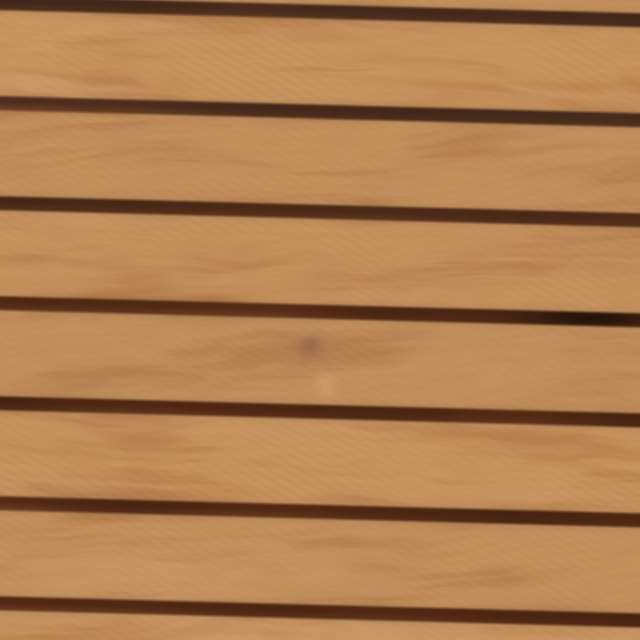
A Shadertoy shader for this texture:

```glsl
const float PITCH = 0.1563;      // slat spacing
const float FIRST_GAP = 0.0573;  // height of the lowest gap at the left edge
const float SLOPE = 0.0267;      // fall of the slats towards the right
const float GAP_HALF = 0.069;    // half gap width, in slat spacings

const vec3 WOOD = vec3(0.765, 0.565, 0.363);
const vec3 WOOD_PALE = vec3(0.80, 0.61, 0.41);
const vec3 WOOD_STAIN = vec3(0.65, 0.42, 0.24);
const vec3 KNOT = vec3(0.54, 0.36, 0.28);
const vec3 GAP_GREY = vec3(0.28, 0.17, 0.11);
const vec3 GAP_RED = vec3(0.31, 0.155, 0.075);
const vec3 GAP_LIT = vec3(0.39, 0.23, 0.13);

float hash(vec2 p) {
    vec3 q = fract(p.xyx * 0.1031);
    q += dot(q, q.yzx + 33.33);
    return fract((q.x + q.y) * q.z);
}

float valueNoise(vec2 p) {
    vec2 cell = floor(p), f = fract(p);
    f = f * f * (3.0 - 2.0 * f);
    return mix(mix(hash(cell), hash(cell + vec2(1, 0)), f.x),
               mix(hash(cell + vec2(0, 1)), hash(cell + vec2(1, 1)), f.x), f.y);
}

float fbm(vec2 p) {
    float sum = 0.0, weight = 0.5;
    for (int i = 0; i < 4; i++) {
        sum += weight * valueNoise(p);
        p = p * 2.03 + 17.3;
        weight *= 0.5;
    }
    return sum / 0.9375;
}

// Soft elliptical spot, 1 at its centre
float spot(vec2 p, vec2 centre, vec2 radius) {
    vec2 d = (p - centre) / radius;
    return exp(-dot(d, d));
}

vec3 slatColor(vec2 p, float slat) {
    // Each slat gets its own piece of grain with its own tilt
    float seed = hash(vec2(slat + 20.0, 7.0));
    vec2 q = p + vec2(seed * 13.0, slat * 3.7);
    q.y += (seed - 0.6) * 0.14 * p.x + 0.05 * (fbm(q * vec2(4.0, 9.0)) - 0.5);

    float cloud = fbm(q * vec2(3.0, 12.0));
    float streak = fbm(q * vec2(5.0, 55.0) + 31.0);
    float fibre = valueNoise(q * vec2(24.0, 210.0));
    float patches = smoothstep(0.45, 0.75, fbm(q * vec2(4.0, 15.0) + 53.0));

    vec3 color = mix(WOOD, WOOD_PALE, 0.6 * smoothstep(0.5, 0.8, cloud));
    color = mix(color, WOOD_STAIN, 0.38 * patches * smoothstep(0.25, 0.7, streak));
    color = mix(color, WOOD_STAIN, 0.22 * smoothstep(0.55, 0.85, streak));
    color *= 1.0 + 0.025 * (fibre - 0.5) + 0.025 * (seed - 0.5);

    // Faint slanting ripple
    float ripple = sin(dot(p, vec2(0.5, 0.87)) * 520.0 + 3.0 * cloud);
    return color * (1.0 + 0.012 * ripple * valueNoise(p * 9.0));
}

// across runs from -1 at the lower edge to 1 at the upper edge
vec3 gapColor(vec2 p, float across, float gap) {
    float wear = valueNoise(vec2(p.x * 5.0, gap * 7.0 + 40.0));
    vec3 color = mix(GAP_RED, GAP_GREY, smoothstep(2.5, 5.5, gap));
    float light = smoothstep(0.3, -0.9, across) * (1.0 - 0.6 * p.x);
    color = mix(color, GAP_LIT, light * (0.4 + 0.5 * wear));
    return color * (0.88 + 0.2 * wear);
}

void mainImage(out vec4 fragColor, in vec2 fragCoord) {
    vec2 uv = fragCoord / iResolution.xy;
    float row = (uv.y + SLOPE * uv.x - FIRST_GAP) / PITCH;
    float gap = floor(row + 0.5);
    float offset = row - gap;

    // Slats with one knot and the pale mark beneath it
    vec3 wood = slatColor(uv, floor(row));
    vec2 bent = uv + 0.025 * (vec2(fbm(uv * 35.0), fbm(uv * 35.0 + 9.0)) - 0.5);
    wood = mix(wood, KNOT, 0.55 * spot(bent, vec2(0.488, 0.457), vec2(0.018, 0.017)));
    wood = mix(wood, KNOT, 0.16 * spot(bent, vec2(0.475, 0.45), vec2(0.05, 0.028)));
    wood = mix(wood, WOOD_PALE * 1.04, 0.6 * spot(bent, vec2(0.51, 0.4), vec2(0.016, 0.022)));

    // Soft shade where the slat turns into the gap
    float edge = abs(offset) - GAP_HALF;
    wood *= 1.0 - 0.1 * exp(-max(edge, 0.0) * 35.0);

    // Gaps, with one burnt stretch at the right
    vec3 dark = gapColor(uv, offset / GAP_HALF, gap);
    dark *= 1.0 - 0.55 * spot(uv, vec2(0.93, 0.502), vec2(0.1, 0.02));

    float soft = max(0.022, 1.0 / (iResolution.y * PITCH));
    vec3 color = mix(dark, wood, smoothstep(-soft, soft, edge));
    fragColor = vec4(color, 1.0);
}
```
